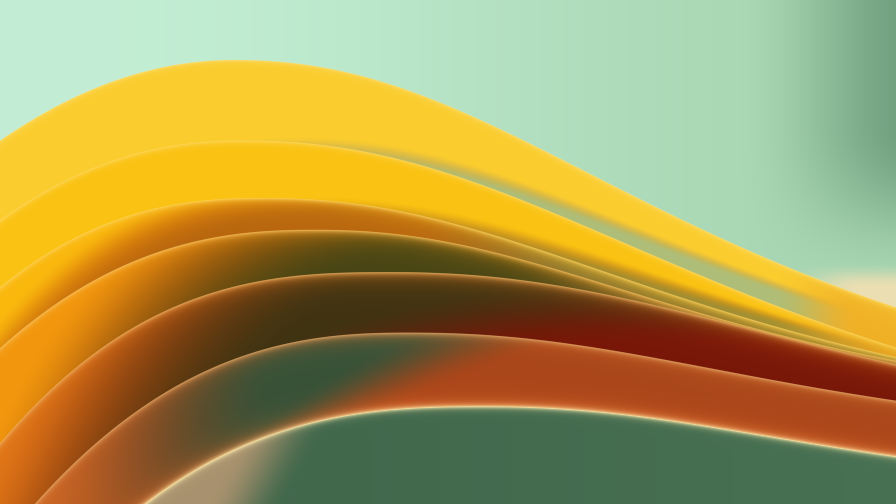
This background is drawn by a WebGL 1 fragment shader. Its source:

```glsl
precision highp float;
uniform vec2 u_resolution;

const vec3 MINT_LIGHT = vec3(0.76, 0.93, 0.83);
const vec3 MINT_DEEP = vec3(0.66, 0.84, 0.70);
const vec3 CORNER_GREEN = vec3(0.42, 0.61, 0.48);
const vec3 CREAM = vec3(0.92, 0.87, 0.70);
const vec3 GROUND_GREEN = vec3(0.26, 0.41, 0.30);
const vec3 GROUND_BEIGE = vec3(0.66, 0.57, 0.43);
const vec3 RIM_LIGHT = vec3(1.0, 0.93, 0.68);
const vec3 UNDER_GLOW = vec3(0.92, 0.43, 0.16);
const vec3 WARMTH = vec3(0.2, 0.9, 1.0);
const float TAIL_POWER = 2.2;
const float RIM_WIDTH = 0.0045;
const float GLOW_WIDTH = 0.018;

// Crest with a power-law left flank and a flattening right tail.
// flank = (left drop, left power, tail drop, tail width)
float ridgeHeight(float x, vec2 crest, vec4 flank) {
  float left = max(crest.x - x, 1e-5) / crest.x;
  float right = pow(max(x - crest.x, 1e-5) / flank.w, TAIL_POWER);
  return crest.y - flank.x * pow(left, flank.y) - flank.z * right / (1.0 + right);
}

// Distance below a ridge, in canvas heights.
float below(vec2 p, vec2 crest, vec4 flank) {
  const float STEP = 0.002;
  float rise = ridgeHeight(p.x + STEP, crest, flank) - ridgeHeight(p.x - STEP, crest, flank);
  float slope = rise / (2.0 * STEP) * u_resolution.y / u_resolution.x;
  return (ridgeHeight(p.x, crest, flank) - p.y) / sqrt(1.0 + slope * slope);
}

float coverage(float d) {
  float pixel = 0.75 / u_resolution.y;
  return smoothstep(-pixel, pixel, d);
}

// One sheet: lit flank, shaded hollow and tail, with a glowing upper rim.
// span = (shade start, shade end, tail start, tail end), slant = shift with depth
vec3 paintSheet(vec3 behind, float x, float top, float bottom,
                vec3 lit, vec3 shade, vec3 tail, vec4 span, vec2 slant) {
  float depth = clamp(top / max(top - bottom, 0.001), 0.0, 1.0);
  float s = smoothstep(span.x, span.y, x + slant.x * depth);
  vec3 color = mix(lit, shade, s);
  color *= 1.0 - WARMTH * (1.0 - shade.g) * s * (1.0 - s);
  color = mix(color, tail, smoothstep(span.z, span.w, x + slant.y * depth));
  float inside = max(top, 0.0);
  color = mix(color, lit, 0.5 * exp(-inside / GLOW_WIDTH));
  color = mix(color, mix(lit, RIM_LIGHT, 0.55), 0.85 * exp(-inside / RIM_WIDTH));
  return mix(behind, color, coverage(top));
}

vec3 backdrop(vec2 p) {
  vec3 color = mix(MINT_LIGHT, MINT_DEEP, smoothstep(0.1, 0.95, p.x));
  float corner = smoothstep(0.82, 1.04, p.x) * smoothstep(0.42, 0.75, p.y);
  color = mix(color, CORNER_GREEN, corner);
  float cream = smoothstep(0.87, 0.96, p.x) * (1.0 - smoothstep(0.43, 0.48, p.y));
  return mix(color, CREAM, cream);
}

vec3 ground(vec2 p) {
  float beige = 1.0 - smoothstep(0.23, 0.32, p.x - 0.3 * p.y);
  vec3 green = GROUND_GREEN * (0.95 + 0.12 * p.x);
  return mix(green, GROUND_BEIGE, beige);
}

void main() {
  vec2 p = gl_FragCoord.xy / u_resolution;

  // Ridges from back to front
  float d1 = below(p, vec2(0.260, 0.881), vec4(0.160, 2.0, 0.823, 0.620));
  float d2 = below(p, vec2(0.271, 0.721), vec4(0.158, 2.2, 0.751, 0.669));
  float d3 = below(p, vec2(0.293, 0.607), vec4(0.177, 2.4, 0.528, 0.591));
  float d4 = below(p, vec2(0.352, 0.544), vec4(0.235, 2.4, 0.426, 0.529));
  float d5 = below(p, vec2(0.436, 0.460), vec4(0.340, 2.7, 0.423, 0.637));
  float d6 = below(p, vec2(0.456, 0.340), vec4(0.423, 2.45, 0.262, 0.529));
  float d7 = below(p, vec2(0.540, 0.193), vec4(0.498, 2.65, 0.214, 0.492));

  // Yellow sheets
  vec3 color = backdrop(p);
  color = paintSheet(color, p.x, d1, d2, vec3(0.98, 0.80, 0.18), vec3(0.68, 0.74, 0.47),
    vec3(0.94, 0.69, 0.15), vec4(1.25, 1.55, 0.86, 0.96), vec2(1.0, 0.0));
  color = paintSheet(color, p.x, d2, d3, vec3(0.98, 0.76, 0.07), vec3(0.62, 0.55, 0.20),
    vec3(0.88, 0.61, 0.14), vec4(1.1, 1.55, 0.85, 1.0), vec2(0.8, 0.0));
  color = paintSheet(color, p.x, d3, d4, vec3(0.98, 0.72, 0.05), vec3(0.72, 0.40, 0.06),
    vec3(0.52, 0.45, 0.20), vec4(0.12, 0.48, 0.45, 0.65), vec2(0.25, 0.0));

  // Orange and rust sheets
  color = paintSheet(color, p.x, d4, d5, vec3(0.95, 0.59, 0.05), vec3(0.28, 0.27, 0.08),
    vec3(0.48, 0.38, 0.20), vec4(0.08, 0.50, 0.55, 0.80), vec2(0.12, 0.0));
  color = paintSheet(color, p.x, d5, d6, vec3(0.88, 0.46, 0.09), vec3(0.25, 0.20, 0.07),
    vec3(0.47, 0.09, 0.03), vec4(0.0, 0.42, 0.60, 0.95), vec2(0.1, 0.3));
  color = paintSheet(color, p.x, d6, d7, vec3(0.80, 0.40, 0.14), vec3(0.21, 0.32, 0.22),
    vec3(0.66, 0.27, 0.10), vec4(0.03, 0.32, 0.46, 0.64), vec2(0.0, 0.2));

  // Ground under the last sheet, with its bright lower rim
  color = mix(color, UNDER_GLOW, 0.6 * exp(min(d7, 0.0) / GLOW_WIDTH));
  color = mix(color, ground(p), coverage(d7));
  color = mix(color, RIM_LIGHT, 0.85 * exp(-abs(d7) / RIM_WIDTH));
  gl_FragColor = vec4(color, 1.0);
}
```
